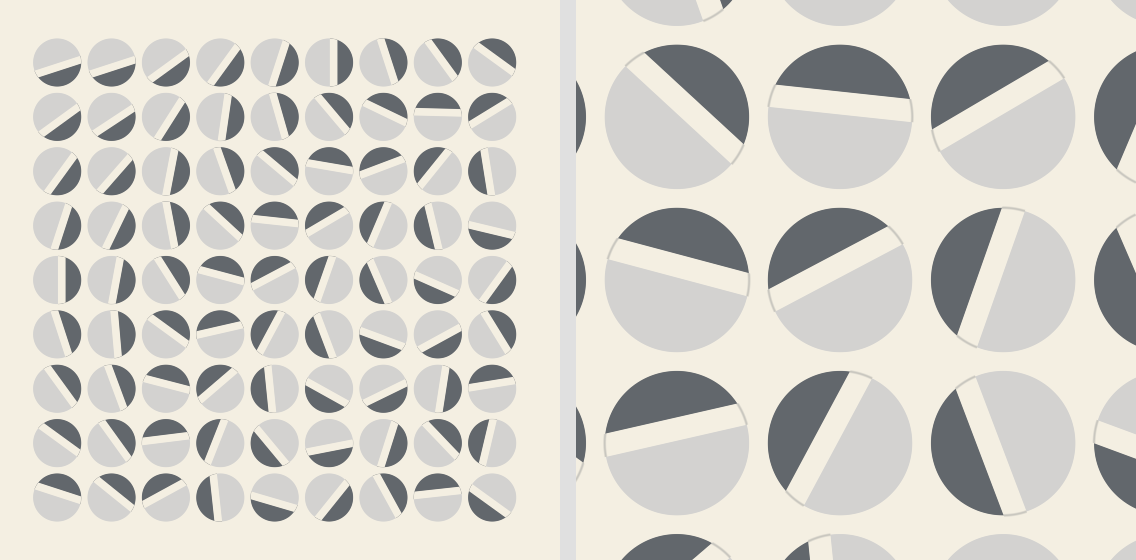
Left, the full canvas; right, a detail of the centre.
Reproduce this pattern procedurally as a Shadertoy shader.

```glsl
// Nine by nine grid of two-tone discs, each split by a pale bar that turns from cell to cell.

const float COUNT = 9.0;
const float PITCH = 0.0971;
const float RADIUS = 0.0430;

// Bar direction in radians; row 0 is the top, and the outer columns turn faster.
float barAngle(float col, float row) {
    float edge = (col < 0.5 || col > COUNT - 1.5) ? 8.8 : 0.0;
    return radians(18.0 * max(col, 1.0) + row * (9.2 + 6.19 * col + edge));
}

void mainImage(out vec4 fragColor, in vec2 fragCoord) {
    float unit = min(iResolution.x, iResolution.y);
    vec2 uv = (fragCoord - 0.5 * iResolution.xy) / unit + 0.5;
    float aa = 0.6 / unit;

    vec3 paper = vec3(0.957, 0.937, 0.886);
    vec3 light = vec3(0.827, 0.824, 0.816);
    vec3 dark = vec3(0.384, 0.404, 0.424);

    // Grid cells, with the block slightly left of centre
    vec2 grid = (uv - vec2(0.4905, 0.5)) / PITCH + 0.5 * COUNT;
    vec2 cell = floor(grid);
    vec2 p = (grid - cell - 0.5) * PITCH;
    bool inside = all(greaterThanEqual(cell, vec2(0.0))) && all(lessThan(cell, vec2(COUNT)));

    // Signed distances to the disc rim and across the bar, positive toward the dark side
    float angle = barAngle(cell.x, COUNT - 1.0 - cell.y);
    float rim = length(p) - RADIUS;
    float across = dot(p, vec2(sin(angle), -cos(angle))) - 0.0082;

    // Two halves, then the bar with a faint hairline at its ends
    float bar = 1.0 - smoothstep(-aa, aa, abs(across) - 0.0068);
    float hairline = 0.3 * (1.0 - smoothstep(0.0, 0.0013, abs(rim)));
    vec3 disc = mix(light, dark, smoothstep(-aa, aa, across));
    disc = mix(disc, paper, bar);

    vec3 color = mix(paper, disc, 1.0 - smoothstep(-aa, aa, rim));
    color = mix(color, dark, hairline * bar);
    fragColor = vec4(inside ? color : paper, 1.0);
}
```
